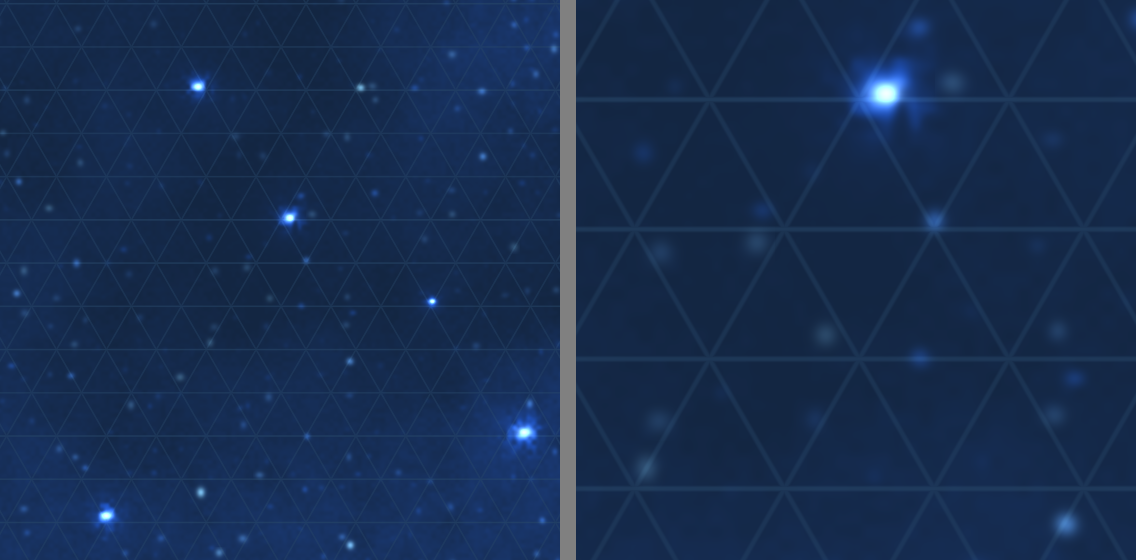
Left: the whole. Right: its middle third, enlarged.
Reproduce this background procedurally as a three.js fragment shader.

```glsl
// Deep blue night sky with soft stars, faint clouds and a thin triangular grid
varying vec2 vUv;

float hash(vec2 p) {
  return fract(sin(dot(p, vec2(127.1, 311.7))) * 43758.5453);
}

float noise(vec2 p) {
  vec2 i = floor(p), f = fract(p);
  f = f * f * (3.0 - 2.0 * f);
  return mix(mix(hash(i), hash(i + vec2(1.0, 0.0)), f.x),
             mix(hash(i + vec2(0.0, 1.0)), hash(i + 1.0), f.x), f.y);
}

float fbm(vec2 p) {
  float sum = 0.0, amplitude = 0.5;
  for (int i = 0; i < 5; i++) {
    sum += amplitude * noise(p);
    p = p * 2.03 + 17.3;
    amplitude *= 0.5;
  }
  return sum;
}

float softSpot(vec2 offset, float radius) {
  return exp(-dot(offset, offset) / (radius * radius));
}

// Denser cloud along the bottom, in the upper right corner and at the right edge
float cloudCover(vec2 p) {
  float bottom = 1.0 - smoothstep(0.0, 0.5, p.y);
  float corner = softSpot(p - vec2(0.98, 0.93), 0.24);
  float edge = softSpot(p - vec2(0.97, 0.26), 0.15);
  float left = softSpot(p - vec2(0.0, 0.75), 0.25);
  return 0.7 * bottom + 0.85 * corner + 0.6 * edge + 0.15 * left;
}

// One jittered soft dot per cell, most of them faint and blue
vec3 smallStars(vec2 p, float cells, float radius, float rarity) {
  vec2 cell = floor(p * cells);
  vec2 jitter = vec2(hash(cell + 3.7), hash(cell + 9.2));
  vec2 offset = p - (cell + 0.2 + 0.6 * jitter) / cells;
  offset *= 0.85 + 0.3 * vec2(hash(cell + 5.1), hash(cell + 6.4));
  float power = pow(hash(cell + cells), rarity);
  vec3 tint = mix(vec3(0.05, 0.18, 0.48), vec3(0.42, 0.60, 0.62), pow(power, 3.0));
  return tint * power * softSpot(offset, radius * (0.8 + 0.4 * power));
}

// White core inside a ragged blue glow and a wide lumpy haze
vec3 brightStar(vec2 offset, float size) {
  float lumps = noise(offset * 110.0 + size * 40.0);
  float core = softSpot(offset * vec2(0.85, 1.1), 0.0082 * size * (0.8 + 0.4 * lumps));
  float glow = softSpot(offset, 0.0165 * size * (0.6 + 0.8 * lumps));
  float haze = exp(-length(offset) / (0.026 * size)) * (0.6 + 0.8 * lumps);
  return vec3(0.80, 0.85, 0.65) * core + vec3(0.05, 0.22, 0.60) * glow
       + vec3(0.02, 0.07, 0.22) * haze;
}

// Strength of the three line families of the triangular grid
float triangleGrid(vec2 p) {
  vec2 q = (p - vec2(0.4128, 0.6074)) / vec2(0.0891, 0.0772);
  vec3 axes = vec3(q.y, q.x + 0.5 * q.y, q.x - 0.5 * q.y);
  vec3 d = abs(fract(axes + 0.5) - 0.5) * 0.0772;
  vec3 lines = 1.0 - smoothstep(0.0004, 0.0024, d);
  float rowStrength = 0.42 + 0.16 * hash(vec2(floor(axes.x + 0.5), 5.0));
  return max(lines.x * rowStrength, max(lines.y, lines.z) * 0.38);
}

void main() {
  vec2 p = vUv;

  // Sky with broad clouds, small lumps and a fine mottle
  float cover = cloudCover(p);
  float cloud = 0.12 + cover + 1.3 * (fbm(p * 4.0 + 2.0) - 0.48);
  cloud += (0.2 + 1.1 * cover) * (fbm(p * 20.0) - 0.48);
  cloud += (0.22 + 0.25 * cover) * (noise(p * 120.0) - 0.5);
  vec3 color = mix(vec3(0.078, 0.157, 0.280), vec3(0.092, 0.196, 0.382),
                   clamp(cloud, -0.2, 2.0));

  // Grid
  color = mix(color, vec3(0.155, 0.28, 0.41), triangleGrid(p));

  // Scattered faint stars, with extra specks inside the clouds
  color += smallStars(p, 10.0, 0.0060, 4.0);
  color += (0.25 + 0.5 * cover) * smallStars(p + 0.31, 21.0, 0.0058, 3.5);

  // A few bright stars spread by a constant step
  for (int i = 0; i < 5; i++) {
    float n = float(i);
    vec2 center = fract(vec2(0.518, 0.611) + n * vec2(0.418, 0.617));
    color += brightStar(p - center, 0.85 + 0.4 * sin(n * 1.6));
  }

  gl_FragColor = vec4(min(color, 1.0), 1.0);
}
```
